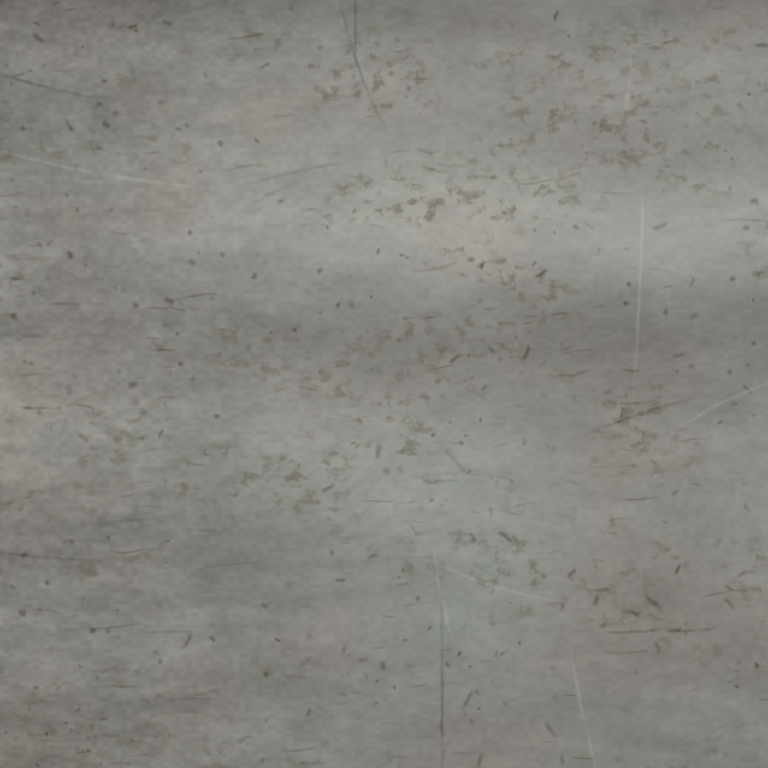
Reproduce this texture procedurally as a Shadertoy shader.

```glsl
#define BASE_TONE 0.503
#define BAND_GAIN 0.078
#define CLOUD_GAIN 0.15
#define STREAK_GAIN 0.06
#define GRAIN_GAIN 0.036
#define FLECK_DARKNESS 0.15
#define HAIRLINE_DARKNESS 0.09
#define LONG_SCRATCHES 16
#define LONG_STRENGTH 0.085
#define STAIN_COLOR vec3(0.40, 0.38, 0.32)

float hash(vec2 p) {
    vec3 q = fract(p.xyx * 0.1031);
    q += dot(q, q.yzx + 33.33);
    return fract((q.x + q.y) * q.z);
}

vec2 hash2(vec2 p) {
    return vec2(hash(p), hash(p + 57.3));
}

float noise(vec2 p) {
    vec2 cell = floor(p), f = fract(p);
    f = f * f * (3.0 - 2.0 * f);
    float low = mix(hash(cell), hash(cell + vec2(1, 0)), f.x);
    float high = mix(hash(cell + vec2(0, 1)), hash(cell + vec2(1, 1)), f.x);
    return mix(low, high, f.y);
}

float fbm(vec2 p) {
    float sum = 0.0, weight = 0.5;
    for (int i = 0; i < 5; i++) {
        sum += weight * noise(p);
        p = mat2(0.8, 0.6, -0.6, 0.8) * p * 2.03 + 11.7;
        weight *= 0.5;
    }
    return sum;
}

// Soft stroke around a slightly bowed segment, tapering to its ends
float stroke(vec2 p, float angle, float halfLength, float width, float bow) {
    vec2 axis = vec2(cos(angle), sin(angle));
    vec2 q = vec2(dot(p, axis), dot(p, vec2(-axis.y, axis.x)));
    float along = q.x / halfLength;
    q.y += bow * halfLength * (along * along - 0.5);
    float taper = 1.0 - smoothstep(0.3, 1.0, abs(along));
    return taper * (1.0 - smoothstep(0.0, width, abs(q.y)));
}

// One random stroke per grid cell; spread is the range of angles
float scatter(vec2 p, float cells, float reach, float width, float spread, float density, float seed) {
    vec2 home = floor(p * cells);
    float mark = 0.0;
    for (int y = -1; y <= 1; y++)
    for (int x = -1; x <= 1; x++) {
        vec2 id = home + vec2(x, y);
        vec2 key = id + seed;
        vec2 center = (id + hash2(key)) / cells;
        vec2 shape = hash2(key + 13.1);
        float angle = (shape.x - 0.5) * spread + 0.04;
        float worn = smoothstep(0.36, 0.66, fbm(center * 5.0 + seed));
        float present = step(hash(key + 29.7), density * (0.15 + 1.8 * worn));
        float size = mix(0.3, 1.0, shape.y * shape.y);
        float bow = 0.3 * (hash(key + 63.0) - 0.5);
        float s = stroke(p - center, angle, reach * size, width * mix(0.65, 1.0, shape.y), bow);
        mark = max(mark, s * present * mix(0.2, 1.0, hash(key + 41.9)));
    }
    return mark;
}

float bell(float x, float center, float width) {
    float d = (x - center) / width;
    return exp(-d * d);
}

void mainImage(out vec4 fragColor, in vec2 fragCoord) {
    vec2 uv = fragCoord / iResolution.xy;
    vec2 warped = uv + 0.03 * (vec2(fbm(uv * 6.0), fbm(uv * 6.0 + 40.0)) - 0.48);
    vec2 ragged = uv + 0.007 * (vec2(fbm(uv * 55.0), fbm(uv * 55.0 + 23.0)) - 0.48);

    // Broad reflections across the sheet
    float right = smoothstep(0.0, 0.62, uv.x);
    float tone = BASE_TONE;
    tone += BAND_GAIN * bell(warped.y, 0.715, 0.085) * mix(0.4, 1.3, right);
    tone += 0.045 * bell(warped.y, 0.89, 0.08) * right;
    tone -= 0.036 * bell(warped.y, 0.56, 0.06) * mix(0.2, 1.0, right);
    tone += 0.045 * bell(warped.y, 0.41, 0.09);
    tone += 0.022 * right - 0.055 * smoothstep(0.35, 0.0, uv.x) * smoothstep(0.5, 1.0, uv.y);
    tone -= 0.042 * smoothstep(0.32, 0.0, uv.y) * mix(1.2, 0.6, right);
    tone -= 0.05 * smoothstep(0.93, 1.02, uv.y);

    // Mottling, brushed streaks and fine grain
    float rough = mix(1.35, 0.8, smoothstep(0.1, 0.6, uv.x));
    tone += CLOUD_GAIN * (fbm(uv * vec2(3.5, 6.5) + 3.0) - 0.48);
    tone += STREAK_GAIN * rough * (fbm(warped * vec2(14.0, 60.0)) - 0.48);
    tone += GRAIN_GAIN * rough * (noise(uv * vec2(130.0, 190.0)) - 0.5);
    tone += 1.4 * GRAIN_GAIN * rough * (fbm(uv * vec2(45.0, 60.0)) - 0.48);
    vec3 color = tone * vec3(1.004, 0.995, 0.955);
    float tint = fbm(uv * vec2(5.0, 6.0) + 71.0) - 0.48 + 0.16 * (0.5 - uv.x);
    color += tint * vec3(0.045, -0.008, -0.012);

    // Olive stains gathered in worn patches
    float patches = smoothstep(0.42, 0.7, fbm(uv * vec2(6.0, 11.0) + 19.0));
    float specks = smoothstep(0.5, 0.8, fbm(ragged * vec2(75.0, 95.0)));
    color = mix(color, STAIN_COLOR, 0.55 * patches * specks);

    // Ragged flecks, pits and nearly level hairlines
    float flecks = scatter(ragged, 28.0, 0.019, 0.0052, 2.6, 0.16, 5.0);
    float pits = scatter(ragged, 44.0, 0.009, 0.0065, 6.0, 0.13, 83.0);
    float wear = max(flecks, pits) * smoothstep(0.1, 0.6, noise(uv * 110.0 + 9.0));
    float hairlines = scatter(warped, 12.0, 0.075, 0.0034, 0.2, 0.5, 137.0);
    hairlines = max(hairlines, 0.8 * scatter(ragged, 24.0, 0.036, 0.0036, 0.4, 0.5, 211.0));
    hairlines *= smoothstep(0.2, 0.65, noise(uv * vec2(55.0, 20.0)));
    color -= FLECK_DARKNESS * wear * vec3(0.95, 0.96, 1.05);
    color -= HAIRLINE_DARKNESS * hairlines * vec3(0.9, 0.97, 1.1);

    // Sparse long scratches, some bright and some dark
    vec2 drift = mix(uv, ragged, 0.35);
    for (int i = 0; i < LONG_SCRATCHES; i++) {
        vec2 key = vec2(float(i) * 7.3, 301.0);
        vec2 shape = hash2(key + 17.0);
        float angle = (shape.x - 0.4) * 0.8 + 1.5 * step(0.6, hash(key + 31.0));
        float s = stroke(drift - hash2(key), angle, mix(0.05, 0.19, shape.y), 0.0038, 0.2 * (shape.x - 0.5));
        float broken = mix(0.15, 1.0, noise(uv * 38.0 + float(i)));
        float polarity = hash(key + 47.0) < 0.4 ? 0.85 : -1.0;
        color += LONG_STRENGTH * s * broken * polarity;
    }

    fragColor = vec4(clamp(color, 0.0, 1.0), 1.0);
}
```
